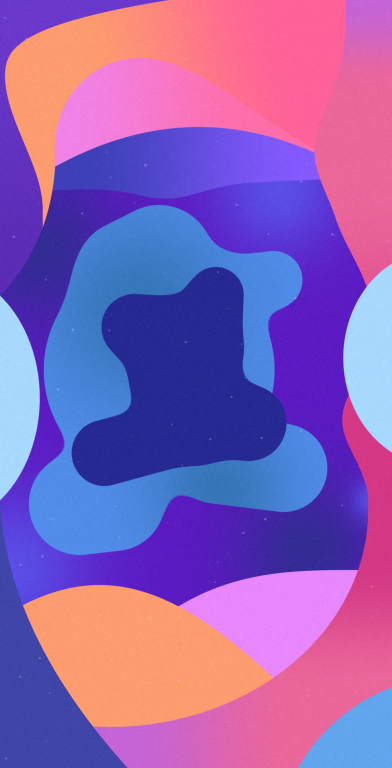
Write a WebGL 1 fragment shader that draws this background.

```glsl
precision highp float;
// Layered paper-cut waves: nested blue blobs inside a violet hollow framed by pink and orange.
uniform vec2 u_resolution;

const vec2 EXTENT = vec2(3.94, 7.68);   // design units, y measured downwards
const float BLOB_BLEND = 0.3;
const float CORE_BLEND = 0.25;
const float SPECK_CELL = 0.32;
const float SPECK_SIZE = 0.013;
const float SPECK_ALPHA = 0.3;
const float GRAIN = 0.018;

const vec3 PURPLE = vec3(0.42, 0.22, 0.80);
const vec3 DEEP_PURPLE = vec3(0.36, 0.17, 0.71);
const vec3 VIOLET = vec3(0.36, 0.10, 0.76);
const vec3 INDIGO = vec3(0.20, 0.17, 0.58);
const vec3 PERIWINKLE = vec3(0.35, 0.33, 0.92);
const vec3 BAND_LEFT = vec3(0.24, 0.25, 0.72);
const vec3 BAND_RIGHT = vec3(0.52, 0.35, 1.00);
const vec3 NAVY = vec3(0.15, 0.16, 0.57);
const vec3 TEAL_BLUE = vec3(0.21, 0.46, 0.72);
const vec3 SKY_BLUE = vec3(0.32, 0.55, 0.92);
const vec3 PALE_BLUE = vec3(0.65, 0.85, 0.99);
const vec3 CORNER_BLUE = vec3(0.38, 0.65, 0.93);
const vec3 SLATE_BLUE = vec3(0.25, 0.27, 0.66);
const vec3 ORANGE = vec3(0.99, 0.61, 0.43);
const vec3 HOT_PINK = vec3(1.00, 0.38, 0.60);
const vec3 ORCHID = vec3(0.94, 0.51, 0.91);
const vec3 LILAC = vec3(0.91, 0.53, 0.99);
const vec3 ROSE = vec3(0.92, 0.40, 0.60);
const vec3 MAGENTA = vec3(0.83, 0.22, 0.52);
const vec3 MAUVE = vec3(0.77, 0.39, 0.84);

float pixelSize;

float cover(float d) { return smoothstep(-0.75, 0.75, -d / pixelSize); }
float bump(float x, float c, float w) { float t = (x - c) / w; return exp(-t * t); }
float glow(vec2 p, vec2 c, float r) { return bump(length(p - c), 0.0, r); }
float hash(vec2 p) { return fract(sin(dot(p, vec2(41.3, 289.1))) * 4373.7); }

float ellipse(vec2 q, vec2 r) {
  float l = length(q / r);
  return l * (l - 1.0) / max(length(q / (r * r)), 0.001);
}

float capsule(vec2 p, vec2 a, vec2 b, float r) {
  vec2 ab = b - a;
  return length(p - a - ab * clamp(dot(p - a, ab) / dot(ab, ab), 0.0, 1.0)) - r;
}

float smin(float a, float b, float k) {
  float h = max(k - abs(a - b), 0.0) / k;
  return min(a, b) - h * h * k * 0.25;
}

float outerBlob(vec2 p) {
  float d = length(p - vec2(1.6, 3.7)) - 1.16;
  d = smin(d, capsule(p, vec2(1.30, 2.75), vec2(1.60, 2.60), 0.55), BLOB_BLEND);
  d = smin(d, capsule(p, vec2(2.30, 2.85), vec2(2.75, 2.80), 0.29), BLOB_BLEND);
  d = smin(d, capsule(p, vec2(2.20, 4.60), vec2(2.85, 4.68), 0.44), BLOB_BLEND);
  return smin(d, capsule(p, vec2(0.80, 5.04), vec2(1.15, 5.00), 0.51), BLOB_BLEND);
}

float innerBlob(vec2 p) {
  float d = length(p - vec2(1.85, 3.75)) - 0.56;
  d = smin(d, capsule(p, vec2(2.17, 2.95), vec2(2.15, 3.40), 0.28), CORE_BLEND);
  d = smin(d, capsule(p, vec2(1.35, 3.27), vec2(1.90, 3.30), 0.33), CORE_BLEND);
  d = smin(d, capsule(p, vec2(2.10, 4.20), vec2(2.50, 4.23), 0.38), CORE_BLEND);
  return smin(d, capsule(p, vec2(1.05, 4.53), vec2(1.90, 4.30), 0.33), CORE_BLEND);
}

// Orange ribbon: a rounded shoulder above, a tapering tail below
float ribbon(vec2 p) {
  float u = max(1.0 - p.y / 0.8, 0.0);
  float edge = 0.05 + 1.65 * u * u * u + 0.38 * smoothstep(0.75, 2.1, p.y);
  return (edge - p.x) / length(vec2(1.0, 6.2 * u * u));
}

float archTop(vec2 p) {
  if (p.x < 1.4) return ellipse(vec2(p.x - 1.4, min(p.y - 1.48, 0.0)), vec2(0.85, 0.9));
  return 0.58 + 1.05 * smoothstep(1.4, 3.7, p.x) - p.y;
}

// Violet hollow, open to the right and below
float hollow(vec2 p) {
  float t = max(p.y - 1.5, 0.0);
  float left = 0.56 - 0.2 * t * t - 0.03 * t * t * t * t;
  float roof = 1.27 + 0.19 * (p.x - 2.0) * (p.x - 2.0);
  return max(left - p.x, roof - p.y);
}

// Right wall joined to the round floor
float frame(vec2 p) {
  float wall = 3.48 + 0.25 * smoothstep(2.2, 3.1, p.y)
    - 0.32 * bump(p.y, 1.5, 0.65) - 0.29 * bump(p.y, 4.2, 0.5);
  float bowl = ellipse(vec2(p.x - 1.1, max(p.y - 5.1, 0.0)), vec2(2.6, 2.17));
  return -max(p.x - wall, bowl);
}

void main() {
  vec2 uv = gl_FragCoord.xy / u_resolution;
  vec2 p = vec2(uv.x, 1.0 - uv.y) * EXTENT;
  pixelSize = EXTENT.y / u_resolution.y;

  // Upper panel, ribbon and arch
  vec3 col = mix(PURPLE, DEEP_PURPLE, smoothstep(0.0, 2.8, p.y));
  col = mix(col, mix(ORANGE, HOT_PINK, smoothstep(0.6, 2.9, p.x - 0.2 * p.y)), cover(ribbon(p)));
  col = mix(col, mix(ORCHID, HOT_PINK + vec3(0.0, 0.05, 0.06), smoothstep(0.5, 2.7, p.x)), cover(archTop(p)));

  // Hollow with its shaded depth and the band under the roof
  vec3 inside = mix(VIOLET, INDIGO, min(glow(p, vec2(0.4, 2.5), 0.8) + glow(p, vec2(3.1, 5.5), 0.75), 1.0));
  inside = mix(inside, PERIWINKLE, 0.9 * min(glow(p, vec2(0.1, 5.7), 0.8)
    + glow(p, vec2(2.8, 1.9), 0.65) + glow(p, vec2(3.75, 5.0), 0.2), 1.0));
  float wave = 1.9 - 0.04 * (p.x - 0.6) + 0.13 * bump(p.x, 1.7, 0.45);
  inside = mix(inside, mix(BAND_LEFT, BAND_RIGHT, smoothstep(0.7, 3.2, p.x)), cover(p.y - wave));

  // Nested blobs
  float shade = glow(p, vec2(1.4, 3.1), 0.95) + glow(p, vec2(2.2, 4.9), 0.7);
  inside = mix(inside, mix(SKY_BLUE, TEAL_BLUE, min(shade, 1.0)), cover(outerBlob(p)));
  inside = mix(inside, NAVY, cover(innerBlob(p)));

  // Hills on the floor
  float slope = max(3.6 - p.x, 0.0) / 1.8;
  inside = mix(inside, LILAC, cover(5.7 + 0.36 * slope * slope * slope - p.y));
  float t2 = (p.x - 1.0) * (p.x - 1.0);
  inside = mix(inside, ORANGE, cover(5.85 + 0.35 * t2 / (1.0 + 0.05 * t2) - p.y));
  col = mix(col, inside, cover(hollow(p)));

  // Pink frame, lower left slope and rounded sides
  vec3 pink = mix(MAUVE, ROSE, smoothstep(0.0, 0.9, p.y));
  pink = mix(pink, MAGENTA, smoothstep(1.8, 4.4, p.y));
  pink = mix(pink, ROSE, smoothstep(5.6, 6.9, p.y));
  pink = mix(pink, MAUVE, smoothstep(5.6, 7.0, p.y) * smoothstep(3.0, 1.2, p.x));
  col = mix(col, pink, cover(frame(p)));
  float drop = max(p.y - 5.0, 0.0);
  col = mix(col, SLATE_BLUE, cover(p.x - 0.05 * drop - 0.16 * drop * drop));
  col = mix(col, PALE_BLUE, cover(ellipse(p - vec2(-0.6, 3.98), vec2(1.0, 1.28))));
  col = mix(col, PALE_BLUE, cover(ellipse(p - vec2(4.4, 3.58), vec2(0.95, 1.08))));
  col = mix(col, CORNER_BLUE, cover(length(p - vec2(4.6, 8.6)) - 1.85));

  // Sparse specks and paper grain
  vec2 cell = floor(p / SPECK_CELL);
  vec2 spot = 0.15 + 0.7 * vec2(hash(cell), hash(cell + 17.0));
  float speck = cover(length(p - (cell + spot) * SPECK_CELL) - SPECK_SIZE * hash(cell + 5.0));
  col = mix(col, vec3(0.85, 0.8, 1.0), SPECK_ALPHA * speck * step(0.6, hash(cell + 31.0)));
  col += GRAIN * (hash(floor(p * 65.0)) - 0.5);
  gl_FragColor = vec4(col, 1.0);
}
```
